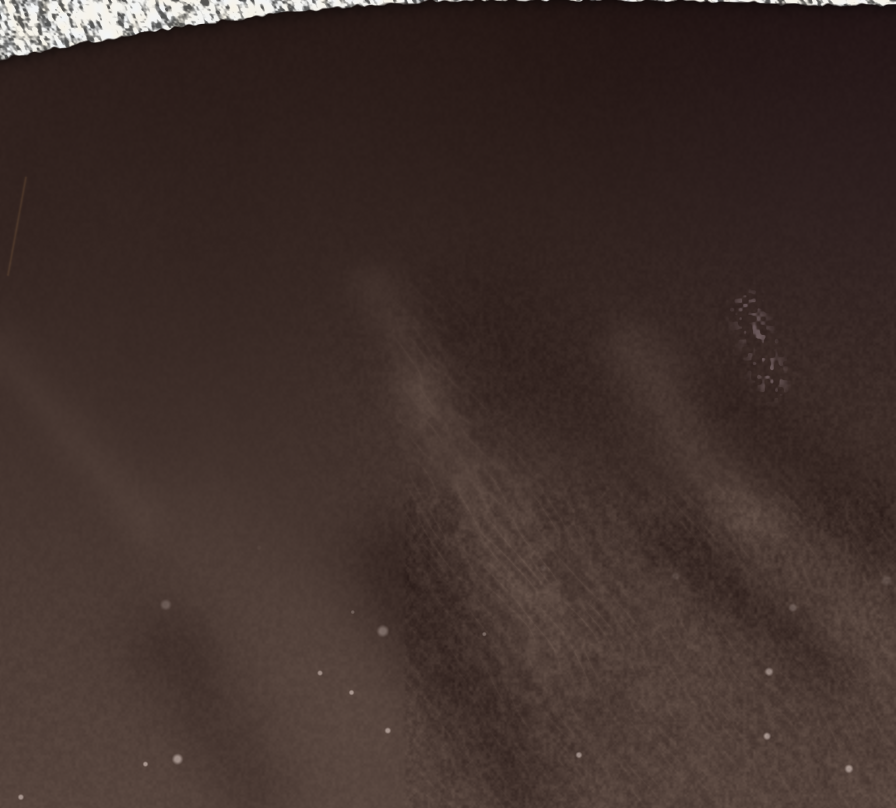
Write a WebGL 2 fragment shader that draws this texture.

```glsl
#version 300 es
precision highp float;
// Dark brown creased leather with soft diagonal folds under a pale woven strip.

uniform vec2 u_resolution;
out vec4 fragColor;

const vec3 DEEP_BROWN = vec3(0.125, 0.072, 0.064);
const vec3 WORN_BROWN = vec3(0.350, 0.280, 0.250);

float hash(vec2 p) {
  vec3 q = fract(vec3(p.xyx) * 0.1031);
  q += dot(q, q.yzx + 33.33);
  return fract((q.x + q.y) * q.z);
}

float noise(vec2 p) {
  vec2 cell = floor(p), f = fract(p);
  f = f * f * (3.0 - 2.0 * f);
  float low = mix(hash(cell), hash(cell + vec2(1, 0)), f.x);
  float high = mix(hash(cell + vec2(0, 1)), hash(cell + vec2(1, 1)), f.x);
  return mix(low, high, f.y);
}

float fbm(vec2 p) {
  float sum = 0.0, weight = 0.5;
  for (int i = 0; i < 4; i++) {
    sum += weight * noise(p);
    p = mat2(1.6, 1.2, -1.2, 1.6) * p + 7.3;
    weight *= 0.5;
  }
  return sum / 0.9375;
}

// Soft bump around the segment from a to b
float fold(vec2 p, vec2 a, vec2 b, float width) {
  vec2 ab = b - a;
  float along = clamp(dot(p - a, ab) / dot(ab, ab), 0.0, 1.0);
  float d = length(p - a - ab * along) / width;
  return exp(-d * d);
}

// Broad light and shade of the creases
float foldTone(vec2 p) {
  vec2 q = p + 0.05 * (vec2(fbm(p * 5.0), fbm(p * 5.0 + 19.0)) - 0.5);
  float tone = 0.95 - 0.87 * p.y - 0.12 * (p.x - 0.55) * p.y;
  tone += 0.16 * fold(q, vec2(0.46, 0.64), vec2(0.53, 0.51), 0.030);
  tone += 0.24 * fold(q, vec2(0.53, 0.51), vec2(0.69, 0.20), 0.042);
  tone += 0.22 * fold(q, vec2(0.79, 0.57), vec2(0.93, 0.36), 0.035);
  tone += 0.18 * fold(q, vec2(0.93, 0.36), vec2(1.10, 0.19), 0.045);
  tone += 0.12 * fold(q, vec2(0.01, 0.58), vec2(0.18, 0.35), 0.030);
  tone += 0.14 * fold(q, vec2(0.68, 0.40), vec2(0.84, 0.16), 0.075);
  tone += 0.10 * fold(q, vec2(0.26, 0.31), vec2(0.44, 0.14), 0.090);
  tone -= 0.30 * fold(q, vec2(0.49, 0.30), vec2(0.64, 0.04), 0.060);
  tone -= 0.22 * fold(q, vec2(0.20, 0.20), vec2(0.32, 0.03), 0.060);
  tone -= 0.20 * fold(q, vec2(0.84, 0.32), vec2(1.02, 0.17), 0.035);
  tone -= 0.13 * fold(q, vec2(0.60, 0.58), vec2(0.72, 0.48), 0.090);
  tone -= 0.16 * fold(q, vec2(0.91, 0.50), vec2(1.08, 0.36), 0.060);
  return tone + 0.10 * (fbm(p * vec2(4.0, 3.0) + 3.0) - 0.5);
}

// Thin creases running down to the right
float wrinkles(vec2 p) {
  p += 0.025 * vec2(noise(p * 9.0), noise(p * 9.0 + 31.0));
  vec2 q = vec2(dot(p, vec2(0.80, 0.60)), dot(p, vec2(0.60, -0.80)));
  float ridge = 1.0 - abs(2.0 * noise(q * vec2(105.0, 24.0)) - 1.0);
  return ridge * ridge - 0.4;
}

// Sparse round flecks, one at most in each cell
float flecks(vec2 p, float scale, float density) {
  vec2 q = p * scale, cell = floor(q);
  vec2 center = 0.25 + 0.5 * vec2(hash(cell + 5.0), hash(cell + 17.0));
  float radius = mix(0.06, 0.18, hash(cell + 41.0));
  float spot = 1.0 - smoothstep(radius * 0.4, radius * 1.3, length(fract(q) - center));
  return spot * step(1.0 - density, hash(cell + 71.0));
}

vec3 leather(vec2 p) {
  float tone = foldTone(p);
  float seam = smoothstep(0.498, 0.503, p.x) * (1.0 - smoothstep(0.36, 0.46, p.y));
  float rough = smoothstep(0.28, 0.60, p.x) * (1.0 - smoothstep(0.50, 0.78, p.y));
  rough = max(max(rough * 0.55, seam), 0.35 * (1.0 - smoothstep(0.1, 0.5, p.y)));

  float grain = noise(p * vec2(230.0, 190.0)) + 0.6 * noise(p * 390.0) - 0.8;
  tone += grain * (0.05 + 0.22 * rough);
  float ridge = fold(p, vec2(0.50, 0.57), vec2(0.68, 0.22), 0.08);
  tone += wrinkles(p) * (0.13 * seam + 0.16 * ridge * smoothstep(0.44, 0.53, p.x));
  tone -= 0.05 * seam;

  vec3 color = mix(DEEP_BROWN, WORN_BROWN, clamp(tone, -0.1, 1.3));
  color.b += 0.012 * smoothstep(0.6, 1.1, p.x) * smoothstep(0.4, 0.8, p.y);

  // Dust, a scuffed patch and one faint scratch
  float dust = flecks(p, 26.0, 0.10) * (1.0 - smoothstep(0.12, 0.36, p.y));
  float scuff = fold(p, vec2(0.925, 0.62), vec2(0.955, 0.53), 0.018);
  scuff *= smoothstep(0.55, 0.85, noise(p * 180.0));
  float scratch = fold(p, vec2(0.032, 0.78), vec2(0.010, 0.66), 0.0016);
  color += 0.32 * dust + scuff * vec3(0.20, 0.19, 0.21);
  return color + scratch * vec3(0.08, 0.06, 0.03);
}

// Pale cloth with short slanted threads and dark gaps
vec3 cloth(vec2 p) {
  vec2 q = vec2(p.x + 0.35 * p.y, p.y);
  float thread = 0.65 * noise(q * vec2(210.0, 100.0)) + 0.35 * noise(q * 330.0);
  float light = mix(0.34, 0.97, smoothstep(0.20, 0.58, thread));
  return light * mix(vec3(1.0, 0.98, 0.93), vec3(0.98, 0.99, 1.0), noise(p * 90.0));
}

void main() {
  vec2 p = gl_FragCoord.xy / u_resolution.y;
  float stripDepth = 0.073 * pow(max(1.0 - p.x / 0.58, 0.0), 1.6);
  stripDepth += 0.006 * smoothstep(0.75, 1.08, p.x) + 0.005 * (noise(p * 120.0) - 0.5);
  float inside = p.y - 1.0 + stripDepth;
  float shadow = 1.0 - 0.45 * exp(-max(-inside, 0.0) / 0.008);
  float strip = smoothstep(-0.0015, 0.0015, inside);
  fragColor = vec4(mix(leather(p) * shadow, cloth(p), strip), 1.0);
}
```
